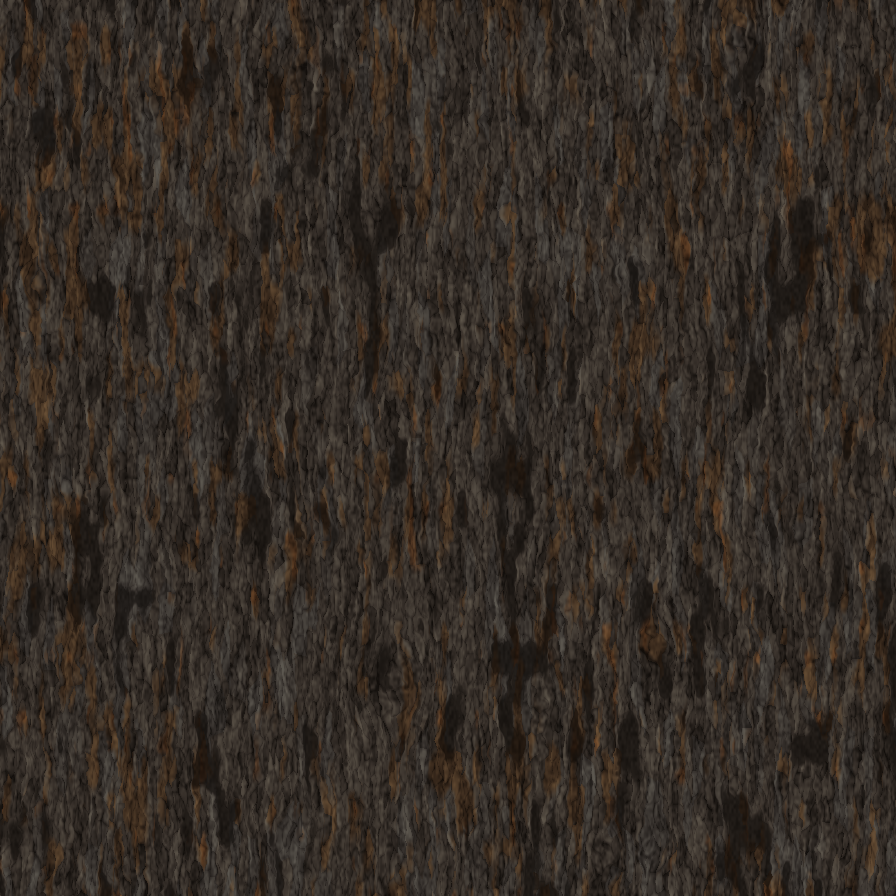
This texture is drawn by a WebGL 1 fragment shader. Its source:

```glsl
precision highp float;

uniform vec2 u_resolution;

const vec3 PITCH = vec3(0.070, 0.056, 0.044);
const vec3 BARK = vec3(0.207, 0.179, 0.157);
const vec3 ASH = vec3(0.345, 0.313, 0.272);
const vec3 RUST = vec3(1.08, 0.90, 0.70);
const vec3 AMBER = vec3(1.45, 0.98, 0.58);
const vec3 SLATE = vec3(0.96, 1.0, 1.05);

float hash(vec2 p) {
  vec3 q = fract(vec3(p.xyx) * 0.1031);
  q += dot(q, q.yzx + 33.33);
  return fract((q.x + q.y) * q.z);
}

vec2 hash2(vec2 p) {
  return vec2(hash(p), hash(p + 57.3));
}

float noise(vec2 p) {
  vec2 i = floor(p);
  vec2 f = fract(p);
  f = f * f * (3.0 - 2.0 * f);
  float low = mix(hash(i), hash(i + vec2(1.0, 0.0)), f.x);
  float high = mix(hash(i + vec2(0.0, 1.0)), hash(i + 1.0), f.x);
  return mix(low, high, f.y);
}

// Cellular flakes: x = gap to the border, y = random tone, z = side of the flake
vec3 flakes(vec2 p) {
  vec2 base = floor(p);
  float nearest = 9.0;
  float second = 9.0;
  vec2 owner = base;
  float side = 0.0;
  for (int j = -1; j <= 1; j++) {
    for (int i = -1; i <= 1; i++) {
      vec2 cell = base + vec2(float(i), float(j));
      vec2 away = cell + hash2(cell) - p;
      float d = length(away);
      if (d < nearest) {
        second = nearest;
        nearest = d;
        owner = cell;
        side = away.x;
      } else {
        second = min(second, d);
      }
    }
  }
  return vec3(second - nearest, hash(owner + 19.7), side);
}

// Makes the vertical grain wander slightly and gives it ragged edges
vec2 wander(vec2 p) {
  float sway = 0.002 * sin(p.y * 23.0 + 3.0 * sin(p.x * 21.0));
  sway += 0.004 * (noise(p * vec2(34.0, 22.0)) - 0.5);
  sway += 0.0035 * (noise(p * vec2(130.0, 75.0)) - 0.5);
  sway += 0.002 * (noise(p * vec2(260.0, 190.0)) - 0.5);
  return p + vec2(sway, 0.0);
}

// Bends the grain around a knot: xy = bent position, z = ring tone
vec3 knot(vec2 p, vec2 centre, float radius) {
  vec2 d = (p - centre) * vec2(1.0, 0.8);
  float reach = length(d) / radius;
  float pull = exp(-reach * reach);
  float ring = sin(reach * 14.0 + 9.0 * noise(p * 75.0));
  return vec3(p.x - 0.6 * d.x * pull, p.y, pull * (0.11 * ring - 0.06));
}

// Slim dark gaps with crumbled edges
float fissures(vec2 p, float crumble) {
  float body = 0.62 * noise(p * vec2(58.0, 12.0) + 11.0);
  body += 0.38 * noise(p * vec2(105.0, 30.0) + 5.0);
  body += 0.10 * (noise(p * vec2(7.0, 4.0) + 40.0) - 0.5);
  return smoothstep(0.70, 0.78, body + 0.16 * (crumble - 0.5));
}

vec3 barkRamp(float tone) {
  vec3 shade = mix(PITCH, BARK, clamp(tone * 2.0, 0.0, 1.0));
  return mix(shade, ASH, clamp(tone * 2.0 - 1.0, 0.0, 1.2));
}

void main() {
  vec2 p = gl_FragCoord.xy / u_resolution.y;
  vec2 grain = p;
  float rings = 0.0;
  for (int i = 0; i < 7; i++) {
    vec2 seed = vec2(float(i) * 7.0 + 3.0, 12.0);
    vec3 bent = knot(grain, hash2(seed), mix(0.022, 0.036, hash(seed + 4.0)));
    grain = bent.xy;
    rings += bent.z;
  }
  grain = wander(grain);

  // Overlapping plates and slivers with fine fibres
  vec3 plate = flakes(grain * vec2(85.0, 15.0));
  vec3 sliver = flakes(grain * vec2(165.0, 38.0) + 31.0);
  float fibre = noise(grain * vec2(290.0, 40.0));
  float grit = noise(p * vec2(400.0, 210.0) + 8.0);
  float tone = 0.585 + rings;
  tone += 0.16 * (plate.y - 0.5) + 0.32 * (sliver.y - 0.5);
  tone += 0.40 * (fibre - 0.5) + 0.36 * (grit - 0.5) + 0.10 * sliver.z;
  tone -= 0.12 * (1.0 - smoothstep(0.0, 0.22, plate.x));
  tone -= 0.17 * (1.0 - smoothstep(0.0, 0.28, sliver.x));
  tone += 0.22 * smoothstep(0.74, 0.92, noise(grain * vec2(190.0, 22.0) + 70.0));

  float gap = fissures(grain, 0.5 * (sliver.y + grit));
  tone = mix(tone, 0.04 + 0.18 * grit, 0.9 * gap);

  // Weathered tints, thin and broken up by the slivers
  float stain = 0.6 * noise(grain * vec2(105.0, 21.0) + 90.0);
  stain += 0.2 * noise(p * 7.0 + 23.0) + 0.2 * sliver.y;
  float glow = smoothstep(0.78, 0.94, noise(grain * vec2(150.0, 30.0) + 130.0));
  vec3 tint = mix(vec3(1.0), SLATE, smoothstep(0.65, 0.95, plate.y));
  tint = mix(tint, RUST, smoothstep(0.57, 0.72, stain));
  tint = mix(tint, AMBER, 0.55 * glow * smoothstep(0.42, 0.62, stain));
  gl_FragColor = vec4(barkRamp(max(tone, 0.0)) * tint, 1.0);
}
```
